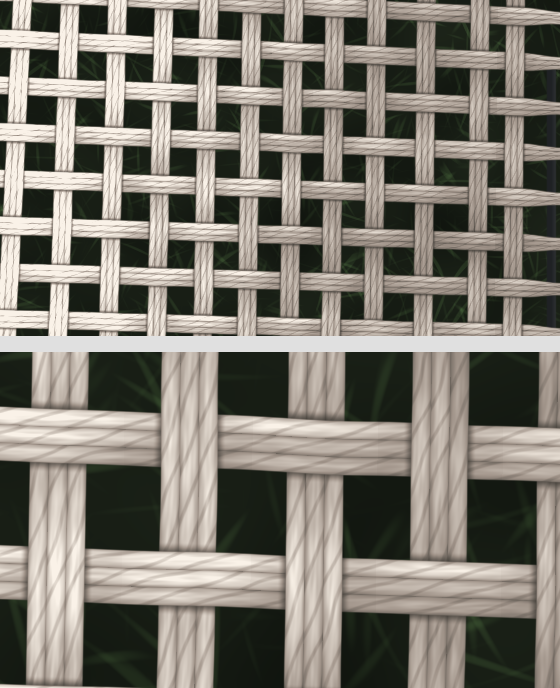
Top, the full canvas; bottom, a detail of the centre.
Reproduce this pattern procedurally as a WebGL 2 fragment shader.

```glsl
#version 300 es
precision highp float;

uniform vec2 u_resolution;
out vec4 fragColor;

vec2 gradientAt(vec2 cell) {
    vec2 h = vec2(dot(cell, vec2(127.1, 311.7)), dot(cell, vec2(269.5, 183.3)));
    return fract(sin(h) * 43758.5) * 2.0 - 1.0;
}

float gradientNoise(vec2 p) {
    vec2 i = floor(p), f = fract(p);
    vec2 u = f * f * (3.0 - 2.0 * f);
    float a = dot(gradientAt(i), f);
    float b = dot(gradientAt(i + vec2(1, 0)), f - vec2(1, 0));
    float c = dot(gradientAt(i + vec2(0, 1)), f - vec2(0, 1));
    float d = dot(gradientAt(i + vec2(1, 1)), f - vec2(1, 1));
    return mix(mix(a, b, u.x), mix(c, d, u.x), u.y);
}

// Uneven spacing and lean of the upright bands
float columnCentre(float i, float y) {
    float spacing = 0.32 + i + 0.208 * sin(0.45 * i) + 0.4 * exp(-0.8 * (i - 10.0) * (i - 10.0));
    return spacing - (y - 3.69) * (0.009 + 0.039 * exp(-0.35 * i));
}

// Cross bands sag towards the right
float rowCentre(float k, float x) {
    return 1.026 * k - 0.176 + x * (0.047 - 0.0027 * k);
}

// Three twisted strands side by side: x = tone, y = coverage
vec2 strandBand(float across, float along, float halfWidth, float seed, float px) {
    across += 0.018 * gradientNoise(vec2(along * 1.3, seed));
    float lane = clamp((across / halfWidth * 0.5 + 0.5) * 3.0, 0.0, 2.999);
    float id = floor(lane);
    float f = fract(lane) * 2.0 - 1.0;
    float key = seed * 3.7 + id * 1.9;
    float roundness = mix(0.38, 1.0, sqrt(1.0 - 0.96 * f * f));
    float twist = along * 2.6 + f * 0.5 + key + 0.7 * gradientNoise(vec2(along * 2.0, key));
    float groove = 1.0 - smoothstep(0.03, 0.17, abs(fract(twist) - 0.5));
    float fibre = gradientNoise(vec2(along * 5.0 + f * 0.8, lane * 5.0 + key));
    float tone = roundness * (1.0 - 0.2 * groove + 0.22 * fibre);
    tone *= 1.0 + 0.25 * gradientNoise(vec2(along * 0.9, key + 0.5));
    return vec2(tone, smoothstep(-px, px, halfWidth - abs(across)));
}

vec3 caneColour(float tone) {
    vec3 shade = vec3(0.20, 0.19, 0.17);
    vec3 straw = vec3(0.62, 0.57, 0.53);
    vec3 glow = vec3(0.98, 0.95, 0.91);
    tone = clamp(tone, 0.0, 1.0);
    return tone < 0.5 ? mix(shade, straw, tone * 2.0) : mix(straw, glow, tone * 2.0 - 1.0);
}

vec3 grass(vec2 p) {
    float patches = 0.5 + 0.7 * gradientNoise(p * 0.7 + 5.0);
    vec3 colour = mix(vec3(0.055, 0.07, 0.05), vec3(0.12, 0.15, 0.105), patches);
    for (float n = 0.0; n < 5.0; n++) {
        float angle = 0.5 + n * 0.62;
        vec2 q = mat2(cos(angle), -sin(angle), sin(angle), cos(angle)) * p;
        q.y += 0.15 * sin(q.x * 1.4 + n);
        float blade = smoothstep(0.2, 0.5, gradientNoise(q * vec2(1.1, 9.0) + n * 17.0));
        colour += blade * vec3(0.07, 0.105, 0.055) * (0.4 + 0.7 * patches);
    }
    return colour;
}

void main() {
    // One unit is a mean band pitch; y runs down
    float px = 12.31 / u_resolution.x;
    vec2 p = vec2(gl_FragCoord.x, u_resolution.y - gl_FragCoord.y) * px;

    // Nearest upright and cross band
    float column = 0.0, row = 0.0, dx = 9.0, dy = 9.0;
    for (float i = 0.0; i < 12.0; i++) {
        float d = p.x - columnCentre(i, p.y);
        if (abs(d) < abs(dx)) { dx = d; column = i; }
    }
    for (float k = 0.0; k < 8.0; k++) {
        float d = p.y - rowCentre(k, p.x);
        if (abs(d) < abs(dy)) { dy = d; row = k; }
    }
    bool uprightOver = mod(column + row, 2.0) < 0.5;
    float side = uprightOver ? 1.0 : -1.0;

    vec2 upright = strandBand(dx, p.y, 0.208, column + 20.0, px);
    float rowWidth = 0.198 - 0.06 * smoothstep(11.5, 12.3, p.x);
    vec2 cross = strandBand(dy, p.x, rowWidth, row + 50.0, px);

    // Light fades to the right, bands rise and dip through the weave
    float light = mix(1.2, 0.66, smoothstep(-0.5, 8.5, p.x)) + 0.2 * gradientNoise(p * 0.45 + 3.0);
    float arch = 3.14159;
    upright.x *= light * (0.95 + 0.12 * side * cos(arch * clamp(dy, -0.5, 0.5)));
    cross.x *= light * (0.98 - 0.12 * side * cos(arch * clamp(dx, -0.5, 0.5)));
    cross.x *= 1.0 - 1.1 * dy;

    // Contact shadow on the band passing beneath
    if (uprightOver) cross.x *= mix(0.3, 1.0, smoothstep(0.19, 0.27, abs(dx)));
    else upright.x *= mix(0.25, 1.0, smoothstep(0.18, 0.27, abs(dy)));

    // Ground and the dark rail at the right
    vec3 colour = grass(p);
    float rail = smoothstep(-px, px, 0.1 - abs(p.x - 12.12)) * smoothstep(1.3, 1.6, p.y);
    colour = mix(colour, vec3(0.12, 0.13, 0.14) + 0.6 * max(p.x - 12.12, 0.0), rail);

    // Lower band first, upper band last
    vec2 lower = uprightOver ? cross : upright;
    vec2 upper = uprightOver ? upright : cross;
    colour = mix(colour, caneColour(lower.x), lower.y);
    colour = mix(colour, caneColour(upper.x), upper.y);
    fragColor = vec4(colour, 1.0);
}
```
